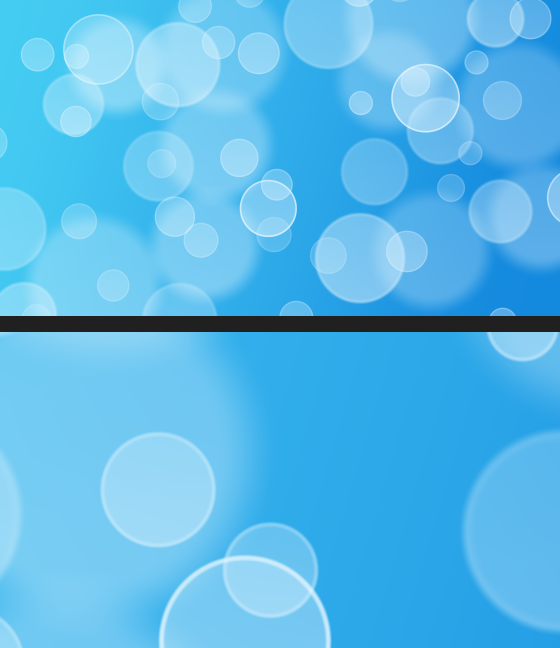
Top, the full canvas; bottom, a detail of the centre.
A Shadertoy shader for this background:

```glsl
// Pale bokeh discs floating over a cyan to blue diagonal gradient.
// Three scattered layers are blended from back to front: wide blurred glows,
// medium discs with soft rims, and small crisp discs with thin bright rims.

const vec3 CYAN = vec3(0.27, 0.80, 0.95);
const vec3 AZURE = vec3(0.19, 0.68, 0.92);
const vec3 DEEP_BLUE = vec3(0.08, 0.54, 0.87);
const vec3 GLOW = vec3(0.91, 0.97, 1.0);

float hash(float n) {
    return fract(sin(n * 127.1) * 43758.5453);
}

// Evenly spread position with random jitter, slightly beyond the canvas
vec2 scatter(float index, float seed, vec2 size) {
    vec2 even = fract(vec2(0.7549, 0.5698) * index + vec2(hash(seed), hash(seed + 3.7)));
    vec2 jitter = vec2(hash(index + seed * 1.3), hash(index + seed * 2.9)) - 0.5;
    return (even * 1.1 - 0.05 + jitter * 0.14) * size;
}

// Diagonal backdrop, lightest at the upper left
vec3 backdrop(vec2 uv) {
    float t = clamp(uv.x * 0.9 + (1.0 - uv.y) * 0.15, 0.0, 1.0);
    vec3 leftHalf = mix(CYAN, AZURE, smoothstep(0.0, 0.55, t));
    return mix(leftHalf, DEEP_BLUE, smoothstep(0.45, 1.0, t));
}

// Opacity of a disc: a translucent fill plus a brighter band inside its edge
float discOpacity(float dist, float blur, float fill, float rim, float rimWidth) {
    float inside = 1.0 - smoothstep(-blur, blur, dist);
    float band = smoothstep(-rimWidth - blur, -rimWidth + blur, dist);
    return inside * (fill + rim * band);
}

// Blends a layer of scattered discs over the colour
vec3 addDiscs(vec3 color, vec2 p, vec2 size, int count, float seed, vec2 radii,
              float blur, float fill, float rim, float rimWidth) {
    float edge = max(blur, 0.75 / iResolution.y);
    for (int i = 0; i < count; i++) {
        float index = float(i);
        vec2 offset = p - scatter(index, seed, size);
        float pick = hash(index * 1.7 + seed * 5.3);
        float radius = mix(radii.x, radii.y, pick);
        float strength = mix(0.7, 1.25, hash(index * 2.3 + seed * 7.1));
        float shade = 1.0 - 0.12 * offset.y / radius;
        float opacity = discOpacity(length(offset) - radius, edge, fill * shade, rim, rimWidth);
        color = mix(color, GLOW, clamp(opacity * strength, 0.0, 1.0));
    }
    return color;
}

void mainImage(out vec4 fragColor, in vec2 fragCoord) {
    vec2 p = fragCoord / iResolution.y;
    vec2 size = vec2(iResolution.x / iResolution.y, 1.0);
    vec3 color = backdrop(p / size);

    // Far glows, out of focus
    color = addDiscs(color, p, size, 10, 4.0, vec2(0.13, 0.23), 0.035, 0.36, 0.0, 0.0);
    // Middle discs with soft rims
    color = addDiscs(color, p, size, 12, 11.0, vec2(0.09, 0.145), 0.006, 0.36, 0.10, 0.008);
    // Medium discs in focus
    color = addDiscs(color, p, size, 5, 23.0, vec2(0.085, 0.115), 0.002, 0.33, 0.36, 0.005);
    // Near small discs, crisp
    color = addDiscs(color, p, size, 36, 37.0, vec2(0.038, 0.068), 0.002, 0.28, 0.17, 0.004);

    fragColor = vec4(color, 1.0);
}
```
